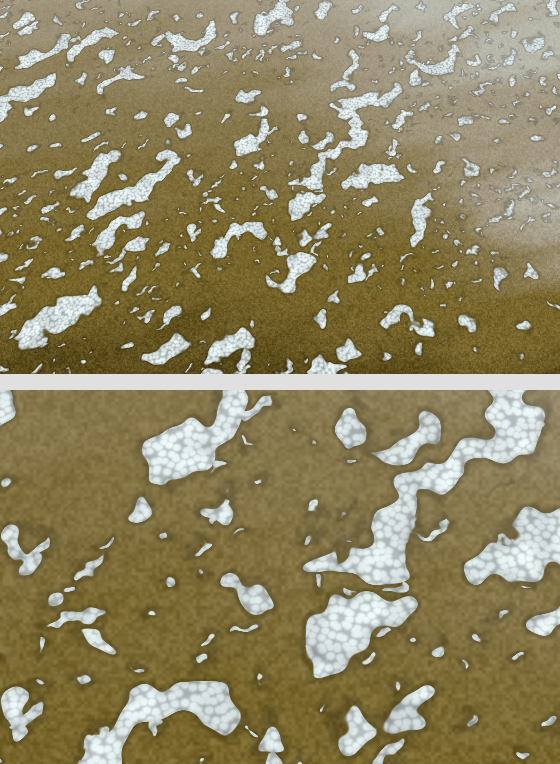
Top, the full canvas; bottom, a detail of the centre.
A Shadertoy shader for this texture:

```glsl
// Draws slanted patches of bubbly sea foam drifting over wet, glinting brown sand.

const vec3 UMBER = vec3(0.35, 0.29, 0.10);
const vec3 OCHRE = vec3(0.47, 0.40, 0.17);
const vec3 TAN   = vec3(0.53, 0.47, 0.30);
const vec3 STONE = vec3(0.64, 0.60, 0.51);
const vec3 PALE  = vec3(0.72, 0.72, 0.67);
const vec3 FOAM  = vec3(0.84, 0.88, 0.88);

vec2 hash2(vec2 p) {
    vec3 q = fract(vec3(p.xyx) * vec3(0.1031, 0.1030, 0.0973));
    q += dot(q, q.yzx + 33.33);
    return fract((q.xx + q.yz) * q.zy);
}

float noise(vec2 p) {
    vec2 i = floor(p), f = fract(p);
    f = f * f * (3.0 - 2.0 * f);
    float low  = mix(hash2(i).x, hash2(i + vec2(1, 0)).x, f.x);
    float high = mix(hash2(i + vec2(0, 1)).x, hash2(i + vec2(1, 1)).x, f.x);
    return mix(low, high, f.y);
}

float fbm(vec2 p) {
    float sum = 0.0, amp = 0.5;
    for (int i = 0; i < 4; i++) {
        sum += amp * noise(p);
        p = mat2(1.6, 1.2, -1.2, 1.6) * p + 7.3;
        amp *= 0.5;
    }
    return sum;
}

vec2 noise2(vec2 p) {
    return vec2(noise(p), noise(p + 41.7)) - 0.5;
}

float smoothMin(float a, float b, float k) {
    float h = max(k - abs(a - b), 0.0) / k;
    return min(a, b) - 0.25 * k * h * h;
}

// Bent, rounded bar lying along the given angle
float barDistance(vec2 p, float angle, float halfLength, float radius, float bend) {
    float c = cos(angle), s = sin(angle);
    p = mat2(c, -s, s, c) * p;
    p.y += bend * p.x * p.x;
    return length(vec2(max(abs(p.x) - halfLength, 0.0), p.y)) - radius;
}

// Signed distance to scattered ragged patches, one per unit cell
float patchField(vec2 p, float size, float seed) {
    p += 0.42 * noise2(p * 2.1 + seed) + 0.20 * noise2(p * 5.3 + seed);
    vec2 cell = floor(p);
    float d = 4.0;
    for (int j = -2; j <= 2; j++)
    for (int i = -2; i <= 2; i++) {
        vec2 id = cell + vec2(i, j);
        vec2 place = hash2(id + seed), kind = hash2(id + seed + 57.0);
        float big = smoothstep(0.80, 0.95, kind.x);
        float halfLength = size * (0.27 * kind.x * kind.x + 0.36 * big);
        float radius = size * (0.07 + 0.10 * kind.x + 0.05 * big);
        float angle = mix(0.25, 1.05, kind.y);
        vec2 centre = id + 0.5 + 0.75 * (place - 0.5);
        float bar = barDistance(p - centre, angle, halfLength, radius, 1.6 * (place.x - 0.5));
        d = smoothMin(d, bar, 0.12);
    }
    return d;
}

// Distance to the nearest bubble centre
float bubbleDistance(vec2 p) {
    vec2 cell = floor(p);
    float d = 2.0;
    for (int j = -1; j <= 1; j++)
    for (int i = -1; i <= 1; i++) {
        vec2 id = cell + vec2(i, j);
        d = min(d, length(id + hash2(id) - p));
    }
    return d;
}

vec3 sandColour(float tone) {
    vec3 c = mix(UMBER, OCHRE, smoothstep(0.04, 0.24, tone));
    c = mix(c, TAN, smoothstep(0.30, 0.50, tone));
    c = mix(c, STONE, smoothstep(0.50, 0.74, tone));
    return mix(c, PALE, smoothstep(0.74, 1.0, tone));
}

void mainImage(out vec4 fragColor, in vec2 fragCoord) {
    vec2 uv = fragCoord / iResolution.xy;
    vec2 p = fragCoord / iResolution.y;
    float pixel = 1.0 / iResolution.y;

    // Ground plane receding toward the top
    vec2 ground = vec2((p.x - 0.75) * (1.0 + 0.6 * p.y), p.y + 0.5 * p.y * p.y);

    // Wet sheen: brighter far away and at the right
    float streaks = fbm(vec2(p.x * 3.0 + p.y * 2.0, p.y * 15.0 - p.x * 4.0)) - 0.47;
    vec2 g = (uv - vec2(1.02, 0.42)) / vec2(0.20, 0.17);
    float glare = exp(-dot(g, g));
    float tone = 0.07 + 0.64 * uv.y + 0.36 * uv.y * smoothstep(0.35, 1.0, uv.x);
    tone += 0.38 * glare + streaks * (0.18 + 0.30 * smoothstep(0.6, 1.0, uv.x));

    // Sand grains
    float grain = noise(p * 330.0) + 0.6 * noise(p * 170.0 + 9.0) - 0.8;
    vec3 colour = sandColour(tone) + grain * mix(0.12, 0.05, uv.y);

    // Foam patches thin out to loose bubbles at the lower right
    float sparse = smoothstep(0.68, 0.92, uv.x) * (1.0 - smoothstep(0.45, 0.85, uv.y));
    float d = patchField(ground * 8.0 + 3.0, 1.0 - 0.6 * sparse, 11.0);
    float specks = patchField(ground * 17.0, 0.55, 83.0) / 2.1;
    specks += 0.12 * smoothstep(0.35, 0.6, noise(ground * 5.0 + 20.0));
    d = min(d, specks);

    // Dark wet rim, then bubbly foam
    float rim = smoothstep(0.10, 0.02, d);
    colour *= 1.0 - 0.17 * rim;
    float bubbles = bubbleDistance(ground * 105.0);
    float shade = 1.06 - 0.24 * smoothstep(0.25, 0.85, bubbles);
    shade += 0.14 * (noise(p * 60.0) - 0.5) - 0.10 * smoothstep(-0.09, 0.0, d);
    float edge = 9.0 * pixel;
    colour = mix(colour, FOAM * shade, smoothstep(edge, -edge, d));

    fragColor = vec4(clamp(colour, 0.0, 1.0), 1.0);
}
```
